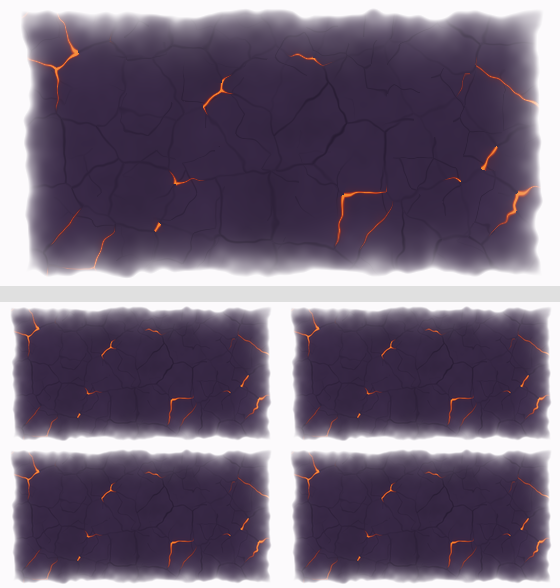
Top, the tile; bottom, the same tile 2 across and 2 down.
This texture is drawn by a Shadertoy shader. Its source:

```glsl
const vec3 ROCK = vec3(0.212, 0.153, 0.265);
const vec3 CRACK = vec3(0.125, 0.085, 0.165);
const vec3 SNOW = vec3(0.988, 0.982, 0.988);
const vec3 GLOW = vec3(0.55, 0.13, 0.10);
const vec3 LAVA = vec3(0.78, 0.22, 0.10);
const vec3 EMBER = vec3(0.96, 0.52, 0.18);

const vec2 PLATES = vec2(10.0, 5.0);      // crack cells per tile
const vec2 CHIPS = vec2(18.0, 9.0);       // finer crack cells
const vec2 VENTS = vec2(4.0, 2.0);        // lava clusters per tile
const float CRACK_WIDTH = 0.008;
const float LAVA_WIDTH = 0.006;
const float LAVA_GAPS = 0.38;             // share of edges without lava
// Border: left, right, top, bottom, in canvas heights
const vec4 SNOW_START = vec4(0.088, 0.072, 0.050, 0.045);
const vec4 SNOW_FADE = vec4(0.034, 0.048, 0.058, 0.048);

vec2 hash2(vec2 c) {
    vec3 q = fract(c.xyx * vec3(0.1031, 0.1030, 0.0973));
    q += dot(q, q.yzx + 33.33);
    return fract((q.xx + q.yz) * q.zy);
}

// Value noise that wraps after the given number of cells
float noise(vec2 uv, vec2 cells) {
    vec2 g = uv * cells, i = floor(g), f = fract(g);
    f = f * f * (3.0 - 2.0 * f);
    float a = hash2(mod(i, cells)).x;
    float b = hash2(mod(i + vec2(1, 0), cells)).x;
    float c = hash2(mod(i + vec2(0, 1), cells)).x;
    float d = hash2(mod(i + 1.0, cells)).x;
    return mix(mix(a, b, f.x), mix(c, d, f.x), f.y);
}

// Distance to the nearest and second cell edge, and a random value per edge
vec3 cellEdges(vec2 uv, vec2 cells) {
    vec2 g = uv * cells, home = floor(g), f = fract(g);
    vec2 nearCell = vec2(0), nearPoint = vec2(0);
    float best = 9.0;
    for (int k = 0; k < 9; k++) {
        vec2 o = vec2(k % 3, k / 3) - 1.0;
        vec2 r = o + 0.08 + 0.84 * hash2(mod(home + o, cells)) - f;
        if (dot(r, r) < best) {
            best = dot(r, r);
            nearCell = o;
            nearPoint = r;
        }
    }
    vec3 edge = vec3(9.0, 9.0, 0.0);
    vec2 ownId = mod(home + nearCell, cells);
    for (int k = 0; k < 25; k++) {
        vec2 o = nearCell + vec2(k % 5, k / 5) - 2.0;
        if (k == 12) continue;
        vec2 id = mod(home + o, cells);
        vec2 r = o + 0.08 + 0.84 * hash2(id) - f;
        float d = dot(0.5 * (nearPoint + r), normalize(r - nearPoint));
        if (d < edge.x) edge = vec3(d, edge.x, hash2(ownId + id + 7.0).y);
        else edge.y = min(edge.y, d);
    }
    return vec3(edge.xy / cells.y, edge.z);
}

// Heat falling off around scattered vents of differing reach
float ventHeat(vec2 uv, float aspect) {
    vec2 home = floor(uv * VENTS);
    float heat = 0.0;
    for (int k = 0; k < 9; k++) {
        vec2 c = home + vec2(k % 3, k / 3) - 1.0;
        vec2 h = hash2(mod(c, VENTS) + 21.0);
        vec2 r = (uv - (c + 0.2 + 0.6 * h) / VENTS) * vec2(aspect, 1.0);
        float reach = mix(0.09, 0.25, fract(7.0 * h.x + 3.0 * h.y));
        heat = max(heat, 1.0 - length(r) / reach);
    }
    return smoothstep(0.0, 0.6, heat);
}

void mainImage(out vec4 fragColor, in vec2 fragCoord) {
    vec2 uv = fragCoord / iResolution.xy;
    float aspect = iResolution.x / iResolution.y;
    float pixel = 1.0 / iResolution.y;

    // Mottled rock
    float cloud = noise(uv, vec2(8, 4)) + 0.5 * noise(uv, vec2(22, 11))
        + 0.25 * noise(uv, vec2(60, 30));
    vec3 col = ROCK * (1.0 + 0.13 * (cloud - 0.87));

    // Jagged cracks, faint and broken
    vec2 bend = vec2(noise(uv, vec2(26, 13)), noise(uv + 0.5, vec2(26, 13))) - 0.5;
    bend += 0.5 * vec2(noise(uv, vec2(64, 32)), noise(uv + 0.5, vec2(64, 32))) - 0.25;
    vec2 warped = uv + 0.03 * bend / vec2(aspect, 1.0);
    vec3 plate = cellEdges(warped, PLATES);
    vec3 chip = cellEdges(warped, CHIPS);
    float wear = smoothstep(0.25, 0.75, noise(uv, vec2(12, 6)));
    float dark = smoothstep(CRACK_WIDTH, 0.0, plate.x) * (0.25 + 0.45 * wear) * (0.4 + 0.6 * plate.z);
    dark = max(dark, 0.4 * smoothstep(0.6 * CRACK_WIDTH, 0.0, chip.x)
        * (1.0 - wear) * step(0.5, chip.z));
    col = mix(col, CRACK, dark);

    // Lava in the cracks, swelling at the joints and tapering outwards
    float heat = ventHeat(uv, aspect) * step(LAVA_GAPS, plate.z);
    float halfWidth = LAVA_WIDTH * heat * (0.4 + 1.1 * exp(-plate.y / 0.025));
    float lava = smoothstep(pixel, -pixel, plate.x - halfWidth) * smoothstep(0.0, 0.15, heat);
    col = mix(col, GLOW, 0.4 * heat * exp(-plate.x / 0.009));
    col = mix(col, mix(LAVA, EMBER, smoothstep(0.0, 0.005, halfWidth - plate.x)), lava);

    // Ragged white border with a soft inner fade
    float ragged = 0.036 * (noise(uv, vec2(18, 9)) - 0.5) + 0.016 * (noise(uv, vec2(48, 24)) - 0.5);
    vec4 inset = vec4(uv.x * aspect, (1.0 - uv.x) * aspect, 1.0 - uv.y, uv.y);
    inset -= SNOW_START + ragged;
    vec4 fade = exp(-max(inset, 0.0) / SNOW_FADE);
    fade *= mix(vec4(1.0), vec4(0.86), smoothstep(vec4(0.0), vec4(0.02), inset));
    vec4 clear = 1.0 - fade;
    col = mix(SNOW, col, clear.x * clear.y * clear.z * clear.w);

    fragColor = vec4(col, 1.0);
}
```
